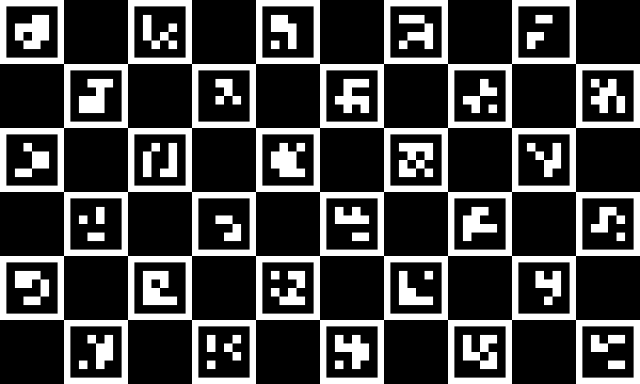
Write a Shadertoy shader that draws this pattern.

```glsl
// Black and white checkerboard whose white squares hold random 4x4 binary markers

// Integer hash giving one well-mixed code per board square
uint markerCode(ivec2 square) {
    uint h = uint(square.x + square.y * 10 + 7) * 747796405u + 2891336453u;
    h = ((h >> ((h >> 28) + 4u)) ^ h) * 277803737u;
    return (h >> 22) ^ h;
}

// One module of a marker: 1 is white; everything outside the 4x4 field is black
float moduleBit(uint code, ivec2 m) {
    if (any(lessThan(m, ivec2(0))) || any(greaterThan(m, ivec2(3)))) return 0.0;
    return float((code >> uint(m.x + 4 * m.y)) & 1u);
}

// Marker modules, blended over one pixel only where neighbours differ
float markerField(uint code, vec2 p, vec2 pixel) {
    vec2 corner = floor(p - 0.5);
    vec2 w = clamp((p - corner - 1.0) / pixel + 0.5, 0.0, 1.0);
    ivec2 m = ivec2(corner);
    float low  = mix(moduleBit(code, m), moduleBit(code, m + ivec2(1, 0)), w.x);
    float high = mix(moduleBit(code, m + ivec2(0, 1)), moduleBit(code, m + ivec2(1, 1)), w.x);
    return mix(low, high, w.y);
}

void mainImage(out vec4 fragColor, in vec2 fragCoord) {
    // Whole, even square counts keep the board seamless
    vec2 squares = vec2(10.0, 6.0);
    vec2 board = fragCoord / iResolution.xy * squares;
    vec2 pixel = squares / iResolution.xy;
    vec2 local = fract(board);

    // Checker: product of two smoothed square waves, white where x + y is odd
    vec2 wave = 0.5 - abs(mod(board + 0.5, 2.0) - 1.0);
    vec2 side = clamp(2.0 * wave / pixel, -1.0, 1.0);
    float checker = 0.5 - 0.5 * side.x * side.y;

    // Black marker body, leaving a white frame a tenth of a square wide
    vec2 inside = clamp((0.4 - abs(local - 0.5)) / pixel + 0.5, 0.0, 1.0);
    float body = inside.x * inside.y;

    // The body is six modules wide, with a border one module thick
    vec2 p = (local - 0.1) * 7.5 - 1.0;
    uint code = markerCode(ivec2(mod(floor(board), squares)));
    float bits = markerField(code, p, pixel * 7.5);

    float white = checker * mix(1.0, bits, body);
    fragColor = vec4(vec3(white), 1.0);
}
```
